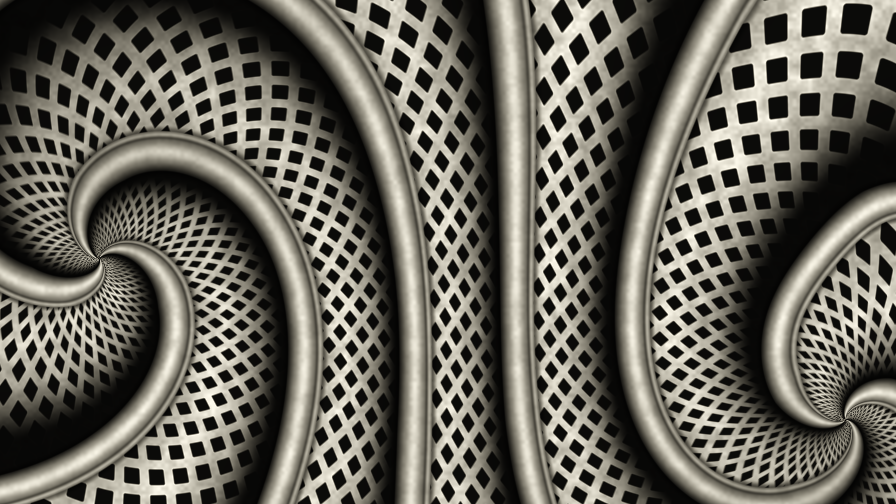
A Shadertoy shader for this background:

```glsl
// Perforated steel strips and round metal tubes winding between two spiral poles.
// A warped two-pole log-polar map gives one coordinate across the strips and two
// along the diagonal rows of holes; tubes, shadows and holes are drawn in that map.

#define POLE_A vec2(0.197, 0.486)
#define POLE_B vec2(1.678, 0.167)
#define TWIST 5.25
#define TWIST_SPAN 1.25
#define PHASE 4.33
#define TUBE_RADIUS 0.035
#define HOLE_SIZE 0.31
#define HOLE_COLUMNS 5.0
#define SPOKES 37.0
#define WEAR 0.2

const float TAU = 6.2831853;

float hash(vec2 p) {
    p = fract(p * vec2(0.1031, 0.1137));
    p += dot(p, p.yx + 33.33);
    return fract((p.x + p.y) * p.x * 17.0);
}

float noise(vec2 p) {
    vec2 cell = floor(p), f = fract(p);
    f = f * f * (3.0 - 2.0 * f);
    return mix(mix(hash(cell), hash(cell + vec2(1, 0)), f.x),
               mix(hash(cell + vec2(0, 1)), hash(cell + vec2(1, 1)), f.x), f.y);
}

// Uneven spacing of the arms: left to right, outside the left pole, near the top
float armSkew(vec2 z, vec2 fromA) {
    float x = z.x - 0.926;
    float outward = 0.5 - 0.5 * dot(fromA, vec2(0.94, 0.34)) / (length(fromA) + 1e-4);
    float skew = 0.864 * x + 0.52 * x * x - 0.5 * outward * outward;
    skew += 0.5 * max(x, 0.0) * (0.65 - z.y);
    skew += 0.1 * smoothstep(0.55, 1.0, z.y) * (1.0 - smoothstep(-0.2, 0.2, x));
    skew -= 0.2 * smoothstep(0.55, 0.85, x) * smoothstep(0.4, 0.62, z.y);
    return skew;
}

// x: strip number, with tubes at whole numbers; yz: the two hole-row numbers
vec3 spiralCoords(vec2 z) {
    vec2 a = z - POLE_A, b = z - POLE_B;
    float ratio = 0.5 * log((dot(a, a) + 1e-7) / (dot(b, b) + 1e-7));
    float angle = atan(a.y * b.x - a.x * b.y, dot(a, b));
    float bend = atan(ratio / TWIST_SPAN);

    float strip = (angle + TWIST * bend - armSkew(z, a) + PHASE) * 3.0 / TAU;
    float along = angle * SPOKES / TAU - 3.5 * (ratio - TWIST_SPAN * bend);
    return vec3(strip, HOLE_COLUMNS * strip + along, HOLE_COLUMNS * strip - along);
}

// Difference of coordinates that wrap at whole numbers
vec3 wrapped(vec3 d) { return d - round(d); }

// Warm metal colour ramp from black to near white
vec3 metal(float light) {
    light = clamp(light, 0.0, 1.0);
    return light * mix(vec3(1.0, 0.95, 0.80), vec3(1.0, 0.985, 0.93), light);
}

void mainImage(out vec4 fragColor, in vec2 fragCoord) {
    vec2 z = fragCoord / iResolution.y;
    float pixel = 1.0 / iResolution.y;

    // Coordinates and their gradients
    const float STEP = 0.0004;
    vec3 c = spiralCoords(z);
    vec3 dx = wrapped(spiralCoords(z + vec2(STEP, 0)) - c) / STEP;
    vec3 dy = wrapped(spiralCoords(z + vec2(0, STEP)) - c) / STEP;
    vec3 slope = sqrt(dx * dx + dy * dy) + 1e-4;
    vec2 across = vec2(dx.x, dy.x) / slope.x;

    // Surface wear
    float grain = 0.6 * noise(z * 38.0) + 0.4 * noise(z * 130.0);
    float wear = 1.0 + WEAR * (grain - 0.5) * 2.0;

    // Plate, shaded toward the tube on its far side
    float f = fract(c.x);
    float shade = 1.0 - 0.30 * smoothstep(0.35, 0.65, f);
    shade *= 1.0 - 0.95 * smoothstep(0.56, 0.82, f);
    shade *= 0.82 + 0.18 * smoothstep(0.08, 0.28, f);
    float plate = (0.77 + 0.10 * dot(across, vec2(0.8, -0.4))) * wear * shade;

    // Rounded diamond holes with a thin bright lip
    vec2 q = abs(fract(c.yz) - 0.5) - (HOLE_SIZE - 0.07);
    float hole = length(max(q, 0.0)) + min(max(q.x, q.y), 0.0) - 0.07;
    float soft = min(pixel * max(slope.y, slope.z), 0.4);
    plate *= 1.0 + 0.1 * (1.0 - smoothstep(0.0, 0.09, hole));
    float light = mix(0.045 * (0.6 + 0.4 * shade), plate, smoothstep(-soft, soft, hole));

    // Tube: broad highlight, dark flank, groove and raised lip
    float radius = TUBE_RADIUS + 0.010 * smoothstep(0.45, 1.0, z.y);
    radius = min(radius, 0.16 / slope.x);
    float offset = (c.x - round(c.x)) / slope.x;
    float t = offset / radius;
    float tube = 0.36 + 0.55 * exp(-pow((t + 0.05) / 0.45, 2.0));
    tube *= smoothstep(-1.2, -0.55, t);
    tube -= 0.16 * exp(-pow((t - 0.66) / 0.09, 2.0));
    tube += 0.30 * exp(-pow((t - 0.83) / 0.13, 2.0));
    tube *= (0.93 + 0.10 * dot(across, vec2(0.6, -0.6))) * (0.5 + 0.5 * wear);

    // Contact shade beside the tube, then the tube itself
    light *= 0.45 + 0.55 * smoothstep(1.0, 1.35, abs(t));
    float cover = 1.0 - smoothstep(-pixel, pixel, abs(offset) - radius);
    light = mix(light, tube, cover);

    fragColor = vec4(metal(light), 1.0);
}
```
